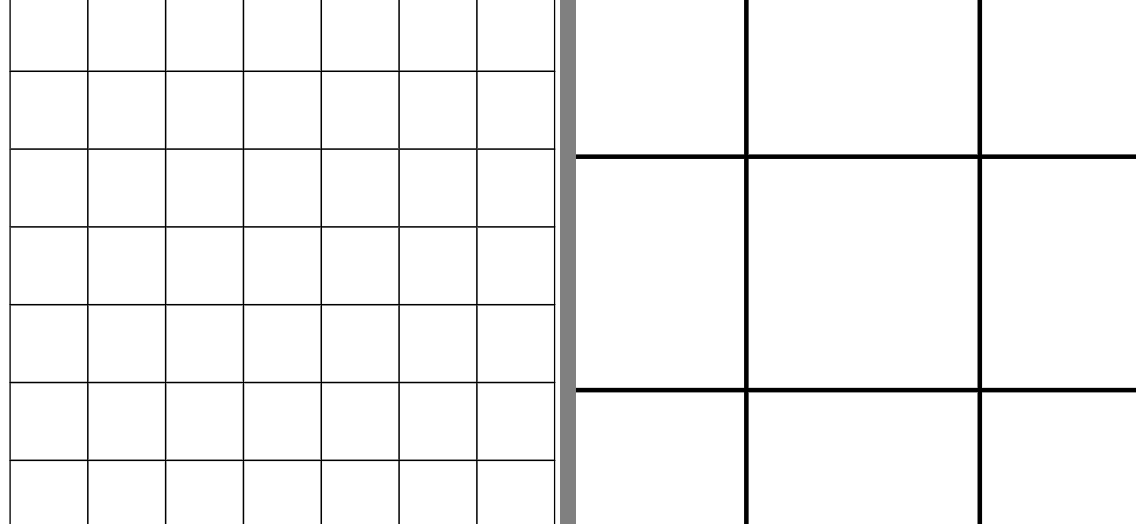
Left: the whole. Right: its middle third, enlarged.
This pattern is drawn by a Shadertoy shader. Its source:

```glsl
// Thin black square grid on white, closed at left and right, open at top and bottom.
#define PITCH 0.1485                  // cell size, in canvas heights
#define ORIGIN vec2(0.0191, 0.1215)   // centre of the first line on each axis
#define COLUMNS 7.0                   // cells across
#define LINE_WIDTH 0.0029             // stroke width, in canvas heights
#define PAPER vec3(1.0)
#define INK vec3(0.0)

// Share of a pixel lying inside a shape, from its signed distance
float coverage(float dist, float pixel) {
    return clamp(0.5 - dist / pixel, 0.0, 1.0);
}

// Distance from each coordinate to its nearest grid line
vec2 gridDistance(vec2 p) {
    return abs(fract(p / PITCH + 0.5) - 0.5) * PITCH;
}

void mainImage(out vec4 fragColor, in vec2 fragCoord) {
    float pixel = 1.0 / iResolution.y;
    vec2 p = fragCoord * pixel - ORIGIN;
    float halfLine = 0.5 * LINE_WIDTH;

    // Vertical and horizontal strokes
    vec2 stroke = gridDistance(p) - halfLine;
    float ink = max(coverage(stroke.x, pixel), coverage(stroke.y, pixel));

    // Trim the rows flush with the outer verticals
    float halfSpan = 0.5 * COLUMNS * PITCH;
    ink *= coverage(abs(p.x - halfSpan) - halfSpan - halfLine, pixel);

    fragColor = vec4(mix(PAPER, INK, ink), 1.0);
}
```
